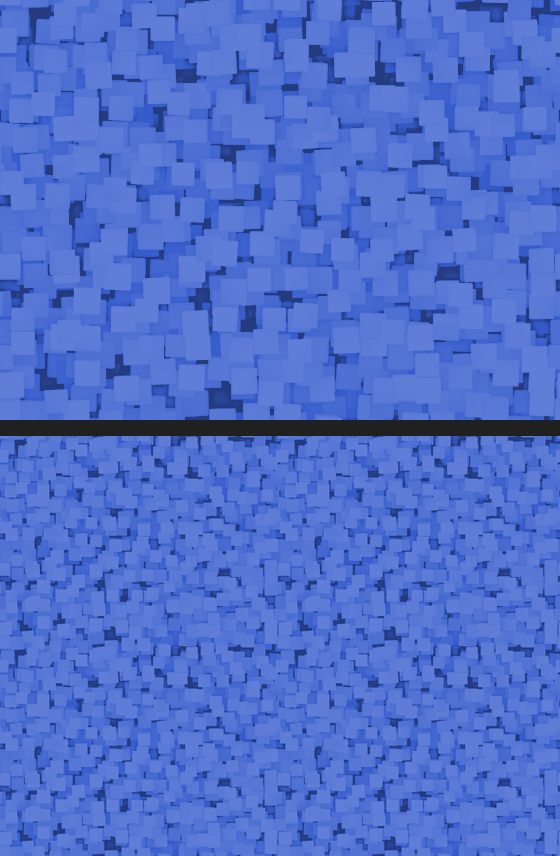
Top: one tile. Bottom: repeated 2 by 2.
Reproduce this background procedurally as a Shadertoy shader.

```glsl
#define GRID vec2(16.0, 12.0)
#define LAYERS 7
#define HALF_SIZE 0.36
#define SIZE_VARIATION 0.06
#define CORNER 0.05
#define MAX_TILT 0.06
#define SHADOW_WIDTH 0.075
#define SHADOW_STRENGTH 0.32
#define DEEP_BLUE vec3(0.14, 0.23, 0.50)
#define ROYAL_BLUE vec3(0.21, 0.36, 0.80)
#define PALE_BLUE vec3(0.375, 0.492, 0.843)

float hash(vec2 p) {
    return fract(sin(dot(p, vec2(127.1, 311.7))) * 43758.5453);
}

vec2 hash2(vec2 p) {
    return vec2(hash(p), hash(p + vec2(37.3, 17.9)));
}

float roundedSquare(vec2 p, float halfSize) {
    vec2 d = abs(p) - halfSize + CORNER;
    return length(max(d, 0.0)) + min(max(d.x, d.y), 0.0) - CORNER;
}

// Dark gaps, saturated lower blocks, pale upper blocks
vec3 heightColor(float height) {
    vec3 lower = mix(DEEP_BLUE, ROYAL_BLUE, smoothstep(-0.05, 0.28, height));
    return mix(lower, PALE_BLUE, clamp((height - 0.32) / 0.63, 0.0, 1.0));
}

// Paint one wrapped grid of jittered blocks over the height below
float addLayer(float height, vec2 uv, float layer, float edge) {
    vec2 p = uv + hash2(vec2(layer, 5.3)) * GRID;
    vec2 cell = floor(p);
    for (int y = -1; y <= 1; y++) {
        for (int x = -1; x <= 1; x++) {
            vec2 corner = cell + vec2(x, y);
            vec2 id = mod(corner, GRID) + layer * vec2(19.0, 23.0);
            vec2 q = p - corner - hash2(id + 0.5);

            float angle = (hash(id + 3.1) * 2.0 - 1.0) * MAX_TILT;
            float c = cos(angle), s = sin(angle);
            q = mat2(c, -s, s, c) * q;

            float halfSize = HALF_SIZE + (hash(id + 7.7) - 0.5) * SIZE_VARIATION;
            float dist = roundedSquare(q, halfSize);
            float blockHeight = (layer + hash(id + 11.4)) / float(LAYERS);

            // Soft contact shadow grows with the height difference
            float shadow = exp(-max(dist, 0.0) / SHADOW_WIDTH);
            shadow *= 1.0 - smoothstep(0.25, 0.5, dist);
            height -= max(blockHeight - height, 0.0) * shadow * SHADOW_STRENGTH;

            // Slightly sloped top with a dimmer rim
            vec2 slope = hash2(id + 15.2) - 0.5;
            float top = blockHeight + 0.22 * dot(q, slope);
            top -= 0.05 * smoothstep(-0.07, 0.0, dist);
            height = mix(height, top, 1.0 - smoothstep(-edge, edge, dist));
        }
    }
    return height;
}

void mainImage(out vec4 fragColor, in vec2 fragCoord) {
    vec2 uv = fragCoord / iResolution.xy * GRID;
    float edge = 0.8 * GRID.y / iResolution.y;

    float height = 0.1;
    for (int i = 0; i < LAYERS; i++) {
        height = addLayer(height, uv, float(i), edge);
    }
    fragColor = vec4(heightColor(height), 1.0);
}
```
